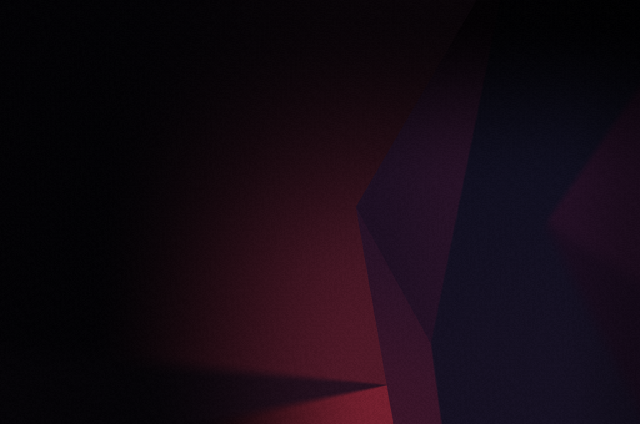
A WebGL 2 fragment shader for this background:

```glsl
#version 300 es
precision highp float;
// Dark faceted backdrop: a crimson glow cut by plum and navy planes, with fine grain.
uniform vec2 u_resolution;
out vec4 fragColor;

float hash(vec2 p) {
    return fract(sin(dot(p, vec2(127.1, 311.7))) * 43758.5453);
}

// Soft coverage of the half plane to the right of the heading a -> b.
float rightOf(vec2 p, vec2 a, vec2 b, float blur) {
    vec2 d = normalize(b - a);
    vec2 q = p - a;
    return smoothstep(-blur, blur, d.y * q.x - d.x * q.y);
}

void main() {
    vec2 uv = gl_FragCoord.xy / u_resolution;
    vec2 p = uv * vec2(1.5, 1.0);
    float crisp = 0.0015;

    // Crimson glow, fading to the left and the top
    float reach = smoothstep(0.24, 0.92, p.x + 0.06 * (1.0 - p.y));
    float rise = 1.0 - smoothstep(0.32, 0.98, p.y);
    vec3 crimson = mix(vec3(0.22, 0.075, 0.125), vec3(0.31, 0.095, 0.155), 1.0 - smoothstep(0.1, 0.7, p.y));
    vec3 color = mix(vec3(0.012, 0.010, 0.020), crimson, reach * mix(0.12, 1.0, rise));

    // Bright floor and the dark wedge above it
    vec2 tip = vec2(0.91, 0.092);
    float spread = crisp + 0.055 * max(tip.x - p.x, 0.0);
    float aboveFloor = rightOf(p, tip, vec2(0.566, 0.02), spread);
    float underGlow = rightOf(p, vec2(0.488, 0.131), tip, spread);
    float floorFade = smoothstep(0.42, 0.9, p.x);
    vec3 floorRed = mix(vec3(0.02, 0.012, 0.025), vec3(0.45, 0.12, 0.18), floorFade);
    vec3 wedge = mix(vec3(0.02, 0.015, 0.028), vec3(0.15, 0.065, 0.125), smoothstep(0.3, 0.85, p.x));
    color = mix(color, mix(floorRed, wedge, aboveFloor), underGlow);

    // Plum plane with its point facing left
    vec2 corner = vec2(0.834, 0.512);
    vec2 fold = vec2(1.01, 0.189);
    float plane = rightOf(p, corner, vec2(1.055, 0.893), crisp)
                * rightOf(p, vec2(0.922, 0.0), corner, crisp);
    vec3 plum = mix(vec3(0.115, 0.06, 0.135), vec3(0.15, 0.068, 0.15), smoothstep(0.85, 1.1, p.x));
    vec3 mauve = mix(vec3(0.225, 0.08, 0.16), vec3(0.15, 0.068, 0.15), smoothstep(0.0, 0.5, p.y));
    plum = mix(mauve, plum, rightOf(p, fold, corner, crisp));

    // Navy plane
    float navySide = rightOf(p, fold, vec2(1.139, 0.834), 0.003)
                   * rightOf(p, vec2(1.035, 0.0), fold, 0.003);
    vec3 navy = mix(vec3(0.085, 0.065, 0.135), vec3(0.065, 0.06, 0.125), smoothstep(0.1, 0.7, p.y));

    // Faint purple facet on the far right
    vec2 notch = vec2(1.279, 0.473);
    float facet = rightOf(p, notch, vec2(1.465, 0.746), 0.012)
                * rightOf(p, vec2(1.43, 0.17), notch, 0.025);
    float lit = rightOf(p, vec2(1.5, 0.335), notch, 0.03);
    navy = mix(navy, mix(vec3(0.10, 0.05, 0.12), vec3(0.135, 0.06, 0.14), lit), facet);

    // The planes sink into the dark top and the right border
    vec3 planes = mix(plum, navy, navySide);
    planes *= mix(0.1, 1.0, 1.0 - smoothstep(0.55, 0.97, p.y));
    planes *= 1.0 - 0.25 * smoothstep(1.3, 1.5, p.x);
    color = mix(color, planes, plane);

    // Grain on a grid tied to the canvas
    float grain = hash(floor(uv * vec2(512.0, 340.0))) - 0.5;
    color += grain * (0.012 + 0.06 * color);
    fragColor = vec4(max(color, 0.0), 1.0);
}
```
